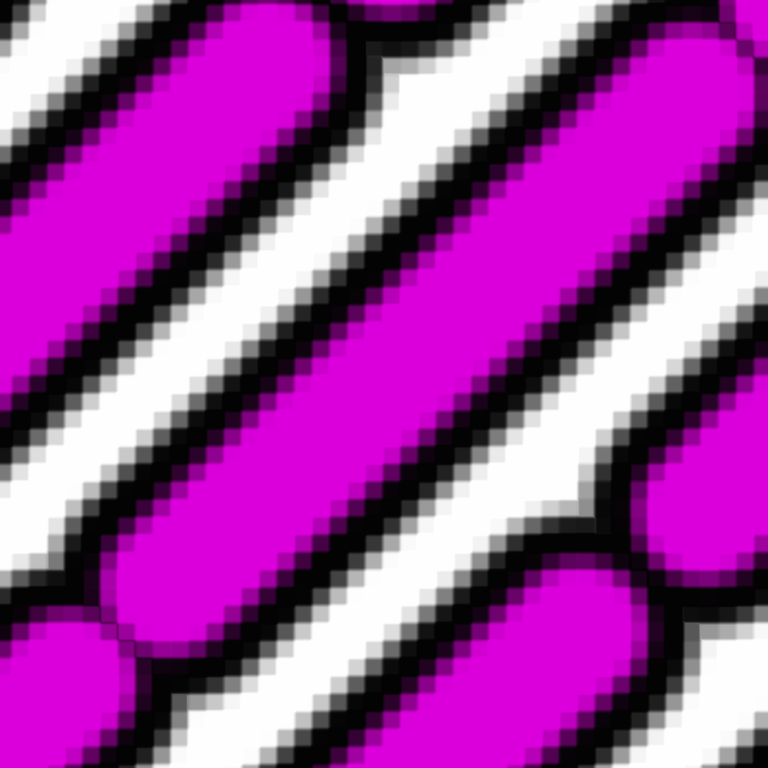
This pattern is drawn by a Shadertoy shader. Its source:

```glsl
// Diagonal rows of magenta capsules with soft black outlines on white.
// Each row repeats one capsule distance along a tilted axis, with its own shift;
// the field is sampled on a coarse grid whose steps are slightly softened.

const vec3 FILL = vec3(0.86, 0.0, 0.86);
const vec3 INK = vec3(0.01, 0.012, 0.01);
const vec3 PAPER = vec3(0.995);

const vec2 AXIS = vec2(0.728, 0.686);     // direction of the capsules
const float ROW_SPACING = 0.408;
const float PERIOD = 1.117;               // capsule repeat along a row
const float RADIUS = 0.0885;
const float GAP = 0.180;                  // between cap centres, middle row
const float GAP_GROWTH = 0.044;           // wider joints in the outer rows
const float JOINT = 0.643;                // joint position in the middle row
const vec2 JOINT_SHIFT = vec2(0.453, 0.098); // linear and quadratic row shift

const float FILL_SOFTNESS = 0.024;
const vec2 OUTLINE_FADE = vec2(0.039, 0.089);

const float CELLS = 43.46;                // grid cells across the canvas
const vec2 GRID_OFFSET = vec2(0.66, 0.21);
const float STEP_SOFTNESS = 0.16;

// Flatten the position inside each cell, easing between neighbours.
vec2 snapToCells(vec2 uv) {
    vec2 g = uv * CELLS - GRID_OFFSET - 0.5;
    vec2 blend = smoothstep(0.5 - STEP_SOFTNESS, 0.5 + STEP_SOFTNESS, fract(g));
    return (floor(g) + blend + GRID_OFFSET + 0.5) / CELLS;
}

// Signed distance to the nearest capsule of the nearest row.
float capsuleDistance(vec2 p) {
    float along = dot(p, AXIS);
    float across = dot(p, vec2(AXIS.y, -AXIS.x));
    float row = floor(across / ROW_SPACING + 0.5);
    float joint = JOINT + row * (JOINT_SHIFT.x + row * JOINT_SHIFT.y);
    float halfLength = 0.5 * (PERIOD - GAP - GAP_GROWTH * row * row);
    float fromMiddle = abs(mod(along - joint, PERIOD) - 0.5 * PERIOD);
    vec2 q = vec2(max(fromMiddle - halfLength, 0.0), across - row * ROW_SPACING);
    return length(q) - RADIUS;
}

void mainImage(out vec4 fragColor, in vec2 fragCoord) {
    vec2 uv = fragCoord / iResolution.xy;
    float d = capsuleDistance(snapToCells(uv) - 0.5);

    // Capsule body, dark outline, then white ground
    float body = 1.0 - smoothstep(-FILL_SOFTNESS, FILL_SOFTNESS, d);
    float ground = smoothstep(OUTLINE_FADE.x, OUTLINE_FADE.y, d);
    vec3 color = mix(INK, PAPER, ground);
    color = mix(color, FILL, body);

    fragColor = vec4(color, 1.0);
}
```
